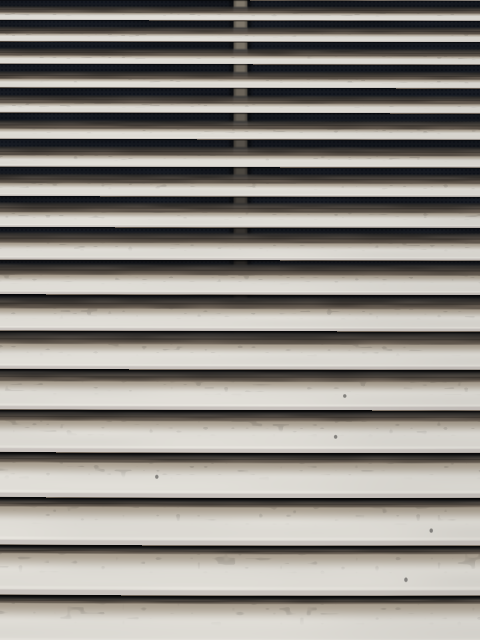
Write a Shadertoy shader that draws this texture.

```glsl
float hash(vec2 p) {
    return fract(sin(dot(p, vec2(127.1, 311.7))) * 43758.5453);
}

float noise(vec2 p) {
    vec2 i = floor(p), f = fract(p);
    f = f * f * (3.0 - 2.0 * f);
    return mix(mix(hash(i), hash(i + vec2(1, 0)), f.x),
               mix(hash(i + vec2(0, 1)), hash(i + vec2(1, 1)), f.x), f.y);
}

// Dark insect mesh behind the louvre, with the central post
vec3 backing(vec2 p, float row, float px) {
    vec2 cell = abs(fract(p * vec2(120.0, 160.0)) - 0.5);
    float wire = smoothstep(0.25, 0.5, max(cell.x, cell.y));
    vec3 col = mix(vec3(0.055, 0.07, 0.10), vec3(0.10, 0.115, 0.14), wire);
    col *= 0.85 + 0.3 * noise(p * vec2(9.0, 60.0));
    float d = abs(p.x - 0.501);
    col *= 1.0 - 0.45 * smoothstep(0.03, 0.015, d);
    vec3 post = mix(vec3(0.50, 0.47, 0.42), vec3(0.17, 0.16, 0.15), smoothstep(1.0, 13.0, row));
    post *= 1.0 - 0.3 * smoothstep(0.006, 0.015, d);
    return mix(col, post, smoothstep(px, -px, d - 0.0145));
}

// Shaded underside; t runs from the dark recess (0) to the slat below (1)
vec3 underside(vec2 p, float row, float t) {
    vec3 col = mix(vec3(0.17, 0.165, 0.16), vec3(0.35, 0.315, 0.28), smoothstep(0.0, 0.8, t));
    col = mix(col, vec3(0.44, 0.40, 0.355), smoothstep(0.7, 1.0, t) * smoothstep(5.0, 16.0, row));
    col *= 1.0 - 0.22 * smoothstep(0.14, 0.0, abs(t - 0.55));
    col *= 0.86 + 0.28 * noise(vec2(p.x * 14.0, t * 3.0 + row * 17.0));
    float post = smoothstep(0.018, 0.012, abs(p.x - 0.501)) * smoothstep(13.0, 2.0, row);
    return col + 0.10 * post * (1.0 - t);
}

// Pale face with a soft upper shadow and a folded lower lip
vec3 slatFace(vec2 p, float row, float v, float px) {
    vec3 col = mix(vec3(0.87, 0.86, 0.835), vec3(0.66, 0.62, 0.56), smoothstep(0.58, 1.0, v));
    col *= 0.985 + 0.03 * noise(vec2(p.x * 5.0, v * 3.0 + row * 9.0));
    float lip = smoothstep(px, -px, v - 0.13);
    col = mix(col, vec3(0.77, 0.745, 0.73), lip * 0.85);
    col += 0.025 * smoothstep(0.06, 0.0, abs(v - 0.18));
    // Sparse scuffs, mostly along the upper shadow
    float scuff = smoothstep(0.76, 0.92, noise(vec2(p.x * 70.0, v * 9.0 + row * 31.0)));
    col *= 1.0 - 0.10 * scuff * smoothstep(0.45, 0.85, v);
    return col * (1.0 - 0.035 * smoothstep(0.5, 1.0, p.x));
}

void mainImage(out vec4 fragColor, in vec2 fragCoord) {
    vec2 p = fragCoord / iResolution.xy;
    float y = 1.0 - p.y;

    // Slight tilt and sag, then rows that widen geometrically downward
    y -= 0.0015 * p.x + 0.004 * p.x * (1.0 - p.x) * smoothstep(0.4, 0.9, y);
    float n = log(1.0 + y / 0.5755) / 0.0534;
    float px = 1.0 / (0.0534 * (0.5755 + y) * iResolution.y);
    float row = ceil(n);
    float u = row - n;

    // Share of each row taken by the face and the underside
    float face = 0.37 + 0.48 * smoothstep(4.0, 20.0, row);
    float under = min(0.31, 0.955 - face);
    float top = face + under;

    vec3 col = backing(p, row, 0.7 / iResolution.x);
    col = mix(col, vec3(0.06, 0.06, 0.065), smoothstep(9.0, 14.0, row));
    float t = clamp((top - u) / under, 0.0, 1.0);
    float soft = px + 0.02;
    col = mix(col, underside(p, row, t), smoothstep(soft, -soft, u - top));

    // Contact shadow beneath the slat above
    col *= 1.0 - 0.5 * smoothstep(0.93, 1.0, u);
    vec3 slat = slatFace(p, row, u / face, px / face);
    float mask = smoothstep(px, -px, u - face) * smoothstep(0.0, px, u);
    col = mix(col, slat, mask);

    // One dirt speck on some of the wide lower slats
    vec2 spot = vec2(hash(vec2(row, 3.0)), face * (0.35 + 0.4 * hash(vec2(row, 8.0))));
    vec2 q = (vec2(p.x, u) - spot) * vec2(1.0, 0.08);
    float speck = smoothstep(0.005, 0.002, length(q)) * step(0.6, hash(vec2(row, 5.0)));
    col *= 1.0 - 0.4 * speck * mask * step(13.0, row);

    fragColor = vec4(col, 1.0);
}
```
